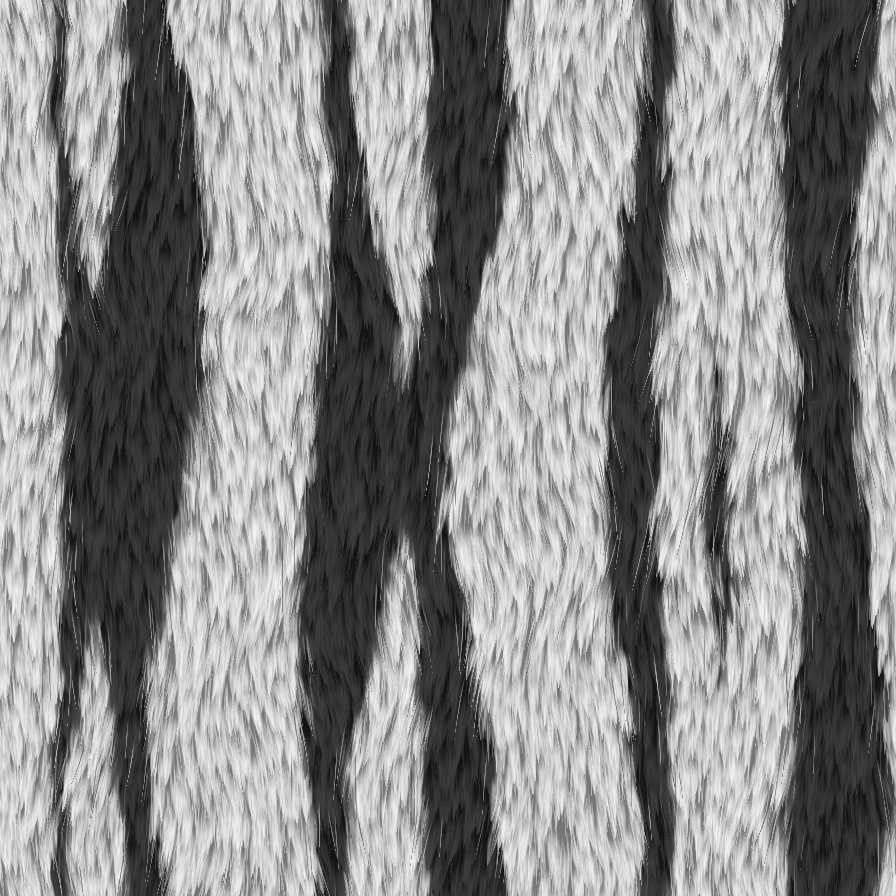
Reproduce this texture procedurally as a WebGL 1 fragment shader.

```glsl
precision highp float;
uniform vec2 u_resolution;

const float TAU = 6.2831853;

vec3 hash3(vec2 cell, float seed) {
  vec3 k = vec3(dot(cell, vec2(127.1, 311.7)),
                dot(cell, vec2(269.5, 183.3)),
                dot(cell, vec2(419.2, 371.9)));
  return fract(sin(k + seed * 17.13) * 43758.545);
}

// Signed depth inside a vertical band; positive inside
float band(float x, float left, float right) {
  return min(x - left, right - x);
}

// Signed depth inside a pointed upright leaf
float leaf(float x, float center, float halfWidth, float rise) {
  return halfWidth * (1.0 - rise * rise) - abs(x - center);
}

// Smooth stripe layout: 0 in the dark coat, 1 in the pale coat
float paleness(vec2 p) {
  float t = 1.0 - p.y;
  float c = cos(TAU * t);
  float s = sin(TAU * t);
  float fromSeam = 0.5 - abs(fract(t) - 0.5);
  float x = p.x + 0.003 * sin(p.y * 43.0 + p.x * 19.0)
                + 0.002 * sin(p.y * 97.0 - p.x * 31.0);

  float forkA = band(x, 0.065 - 0.007 * c, 0.2 + 0.03 * s - 0.011 * c);
  forkA = min(forkA, -leaf(x, 0.107, 0.034, fromSeam / 0.325));

  float forkB = band(x, 0.351 + 0.016 * s + 0.004 * c,
                     0.539 + 0.012 * s + 0.034 * c - 0.006 * cos(2.0 * TAU * t));
  forkB = min(forkB, -leaf(x, 0.444 - 0.012 * c + 0.005 * s, 0.046, fromSeam / 0.425));

  float thin = 0.024 - 0.007 * c - abs(x - 0.719 - 0.014 * c);
  float broad = band(x, 0.883 - 0.008 * s - 0.007 * c, 0.972 - 0.014 * s + 0.013 * c);
  float sliver = leaf(x, 0.804, 0.013, (t - 0.57) / 0.19);

  float dark = max(max(forkA, forkB), max(max(thin, broad), sliver));
  return 1.0 - smoothstep(-0.004, 0.004, dark);
}

// Sideways slope of the combed hair
float combing(vec2 p) {
  return 0.13 * sin(p.x * 17.0 + 3.0 * sin(p.y * 9.0))
       + 0.09 * sin(p.y * 31.0 - p.x * 23.0 + 1.7);
}

// Lays one layer of tapering, downward hair over the given shade
float furLayer(float shade, vec2 p, vec2 cell, float width,
               float opacity, float contrast, float stray, float seed) {
  vec2 home = floor(p / cell);
  for (int j = 0; j < 3; j++) {
    for (int i = -2; i <= 2; i++) {
      vec2 id = home + vec2(float(i), float(j));
      vec3 rnd = hash3(id, seed);
      vec2 root = (id + rnd.xy) * cell;
      float len = cell.y * mix(1.3, 2.0, rnd.z);
      float along = (root.y - p.y) / len;
      if (along <= 0.0 || along >= 1.0) continue;

      float lean = combing(root) + 0.24 * (rnd.x - 0.5);
      float bend = along + (rnd.y - 0.5) * along * (1.0 - along);
      float across = p.x - root.x - lean * len * bend;
      float halfWidth = 2.0 * width * sqrt(along) * (1.0 - along);
      if (abs(across) >= halfWidth) continue;

      float cover = 1.0 - smoothstep(0.35 * halfWidth, halfWidth, abs(across));
      cover *= smoothstep(0.0, 0.35, along);
      cover *= 0.85 + 0.15 * sin(across * 1500.0 + rnd.z * 40.0);

      float pale = paleness(root + vec2(stray * (rnd.z - 0.5), -0.3 * len));
      float lit = smoothstep(0.05, 0.55, along);
      float vary = contrast * (fract(rnd.x * 7.0 + rnd.y * 5.0) - 0.5);
      float darkHair = mix(0.1, 0.235, lit) + 0.25 * vary;
      float paleHair = mix(0.56, 0.92, lit) + 0.5 * vary;
      shade = mix(shade, mix(darkHair, paleHair, pale), cover * opacity);
    }
  }
  return shade;
}

void main() {
  vec2 p = gl_FragCoord.xy / u_resolution;

  // Shadowed undercoat
  float shade = mix(0.075, 0.46, paleness(p));

  // Broad tufts
  for (int k = 0; k < 3; k++) {
    float seed = float(k) + 1.0;
    shade = furLayer(shade, p, vec2(0.019, 0.034), 0.0095, 0.88, 0.16, 0.006, seed);
  }
  // Fine strands
  for (int k = 0; k < 4; k++) {
    float seed = float(k) + 11.0;
    shade = furLayer(shade, p, vec2(0.011, 0.029), 0.0019, 0.5, 0.35, 0.014, seed);
  }
  // Long loose hairs straying over the stripe borders
  for (int k = 0; k < 2; k++) {
    float seed = float(k) + 23.0;
    shade = furLayer(shade, p, vec2(0.016, 0.044), 0.0013, 0.55, 0.3, 0.05, seed);
  }

  gl_FragColor = vec4(vec3(clamp(shade, 0.0, 1.0)), 1.0);
}
```
